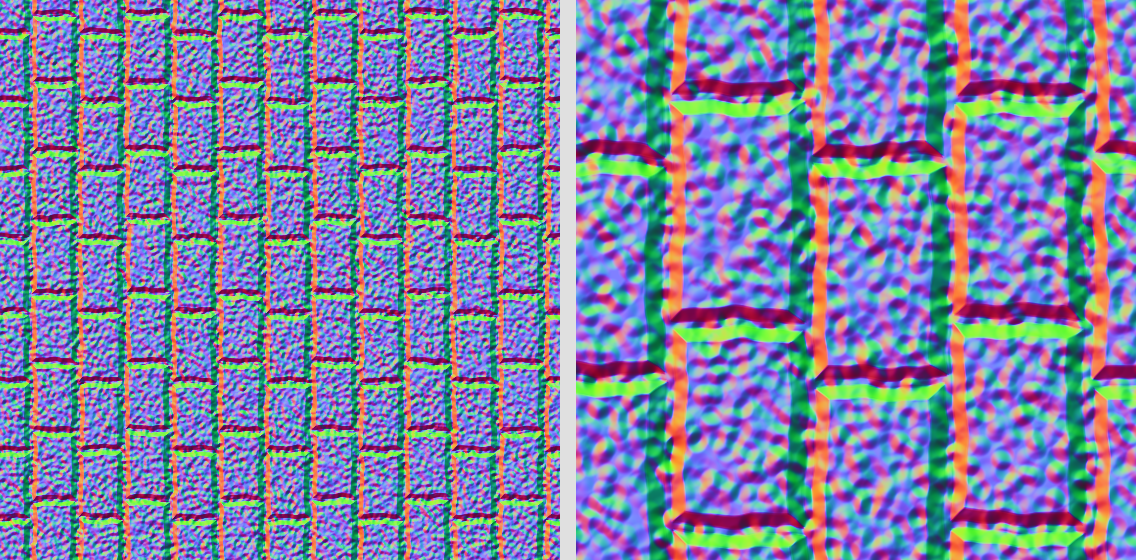
Left: the whole. Right: its middle third, enlarged.
This texture map is drawn by a Shadertoy shader. Its source:

```glsl
// Normal map of rough upright bricks: 12 columns of 8, staggered by column.
// A height field (sloped brick sides plus cellular grain) is differenced,
// and its surface direction is stored as colour.

const float COLUMNS = 12.0;
const float ROWS = 8.0;
const float GRAIN_CELLS = 150.0;
const float TAU = 6.2831853;

vec3 hash3(vec2 p) {
    vec3 q = fract(vec3(p.xyx) * vec3(0.1031, 0.1030, 0.0973));
    q += dot(q, q.yxz + 33.33);
    return fract((q.xxy + q.yzz) * q.zyx);
}

// Cellular noise: randomly signed round bumps, one per jittered cell.
float cellBumps(vec2 p, float period) {
    vec2 cell = floor(p);
    float sum = 0.0;
    for (int j = -1; j <= 1; j++) {
        for (int i = -1; i <= 1; i++) {
            vec2 c = cell + vec2(i, j);
            vec3 r = hash3(mod(c, period) + 7.0);
            vec2 d = p - c - r.xy;
            float k = max(1.0 - dot(d, d), 0.0);
            sum += (r.z - 0.5) * k * k;
        }
    }
    return sum;
}

// Joint height in row units: uneven courses, small shifts and tilts.
float jointLine(float row, float column, float across) {
    vec3 r = hash3(vec2(column, mod(row, ROWS)) + 31.0);
    float course = 0.021 * mod(-row, 4.0) - 0.016;
    float tilt = (r.y - 0.5) * 0.05 * (across - 0.5);
    return row + course + (r.x - 0.5) * 0.03 + tilt;
}

// Layered sines that bend the edges and close over one canvas width.
vec2 edgeWobble(vec2 uv) {
    vec2 a = sin(TAU * (vec2(9.0, 17.0) * uv.yx + vec2(2.0, 3.0) * uv));
    vec2 b = sin(TAU * (vec2(31.0, 41.0) * uv.yx + vec2(5.0, 4.0) * uv) + 1.7);
    return 0.0011 * a + 0.0005 * b;
}

// Brick profile: straight slopes up from the joint to a flat top.
float brickHeight(vec2 uv, float top) {
    vec2 p = uv + edgeWobble(uv);
    float x = p.x * COLUMNS - 0.67;
    float column = mod(floor(x), COLUMNS);
    float across = fract(x);

    float y = p.y * ROWS + 0.1875 + 0.28 * mod(column, 2.0);
    float row = floor(y);
    row += step(jointLine(row + 1.0, column, across), y);
    row -= step(y, jointLine(row, column, across));
    float below = (y - jointLine(row, column, across)) / ROWS;
    float above = (jointLine(row + 1.0, column, across) - y) / ROWS;

    vec2 inset = 0.003 * hash3(vec2(column, mod(row, ROWS)) + 83.0).xy;
    float left = across / COLUMNS - 0.0008 - inset.x;
    float right = (1.0 - across) / COLUMNS - 0.0008 - inset.y;
    float sides = min(left * 3.2, right * 2.3);
    float ends = (min(below, above) - 0.0024) * 3.2;
    return clamp(min(sides, ends), 0.0, top);
}

float surfaceHeight(vec2 uv) {
    float top = 0.023;
    float brick = brickHeight(uv, top);
    float roughness = mix(0.018, 0.011, brick / top);
    return brick + roughness * cellBumps(uv * GRAIN_CELLS, GRAIN_CELLS);
}

// Central differences; red leans right uphill, green leans downhill.
vec3 surfaceNormal(vec2 uv, float reach) {
    vec2 e = vec2(reach, 0.0);
    float dx = surfaceHeight(uv + e.xy) - surfaceHeight(uv - e.xy);
    float dy = surfaceHeight(uv + e.yx) - surfaceHeight(uv - e.yx);
    return normalize(vec3(dx, -dy, 2.0 * reach));
}

void mainImage(out vec4 fragColor, in vec2 fragCoord) {
    vec2 uv = fragCoord / iResolution.xy;
    vec3 n = surfaceNormal(uv, 0.001);
    fragColor = vec4(0.5 + 0.5 * n.xy, n.z, 1.0);
}
```
